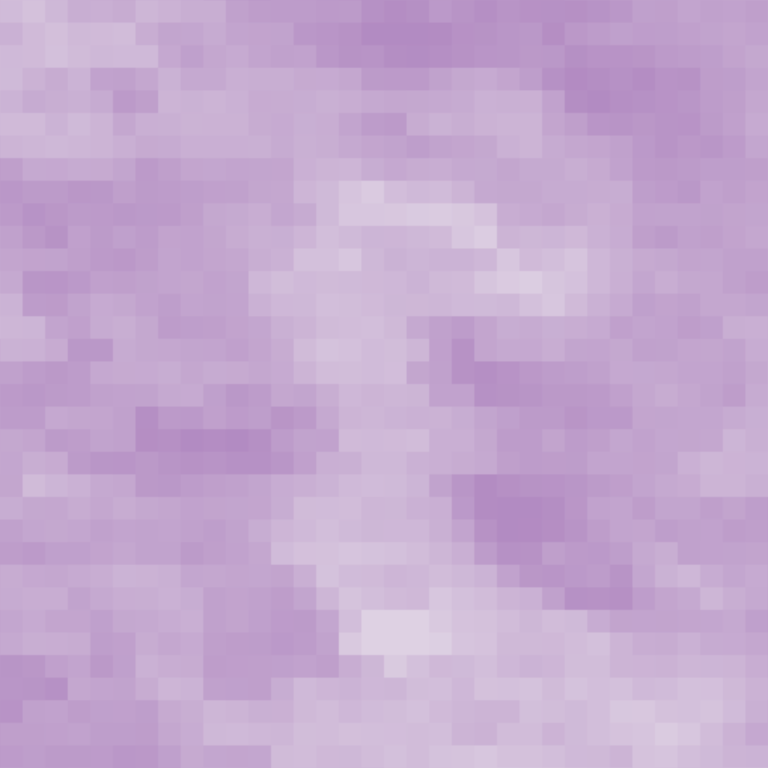
Give the GLSL for this texture, as a WebGL 1 fragment shader.

```glsl
precision highp float;
// Pale violet marbled clouds in square blocks, drifting down to the right.

uniform vec2 u_resolution;

const float BLOCKS = 34.0;      // blocks across the canvas
const float EDGE = 0.05;        // half width of a block edge, in blocks
const float TAU = 6.2831853;
const vec3 DEEP_VIOLET = vec3(0.70, 0.545, 0.76);
const vec3 PALE_LILAC = vec3(0.87, 0.82, 0.89);

float hash(vec2 p, float seed) {
  return fract(sin(dot(p, vec2(127.1, 311.7)) + seed * 17.3) * 43758.545);
}

// Soft cellular noise: random tones blended between jittered points, -0.5 to 0.5.
float patches(vec2 p, float sharpness, float seed) {
  vec2 cell = floor(p);
  float total = 0.0;
  float weightSum = 0.0;
  for (int j = -1; j <= 1; j++) {
    for (int i = -1; i <= 1; i++) {
      vec2 id = cell + vec2(float(i), float(j));
      vec2 jitter = vec2(hash(id, seed), hash(id, seed + 1.0));
      vec2 offset = id + 0.15 + 0.7 * jitter - p;
      float weight = exp(-sharpness * dot(offset, offset));
      total += weight * hash(id, seed + 2.0);
      weightSum += weight;
    }
  }
  return total / weightSum - 0.5;
}

// Broad diagonal bands, bent by layered sines.
float bands(vec2 p, float slope, float period, float crest) {
  float across = p.y + slope * p.x;
  across += 0.04 * sin(9.0 * p.x - 5.0 * p.y + 2.0);
  across += 0.025 * sin(19.0 * p.x + 11.0 * p.y);
  return cos(TAU * (across - crest) / period);
}

vec2 shear(vec2 p, float slope) {
  return vec2(p.x, p.y + slope * p.x);
}

// Tone of one block, 0 deep to 1 pale.
float blockTone(vec2 block) {
  vec2 p = (block + 0.5) / BLOCKS;
  float tone = 0.45 + 0.16 * bands(p, 0.5, 0.59, 0.98);
  tone += 0.56 * patches(shear(p, 0.45) * vec2(5.0, 9.0), 8.0, 3.0);
  tone += 0.36 * patches(shear(p, 0.2) * vec2(11.0, 20.0), 10.0, 8.0);
  tone += 0.10 * (hash(block, 14.0) - 0.5);
  return clamp(tone, 0.0, 1.0);
}

void main() {
  vec2 grid = gl_FragCoord.xy / u_resolution * BLOCKS - 0.5;
  vec2 block = floor(grid);
  vec2 blend = smoothstep(0.5 - EDGE, 0.5 + EDGE, fract(grid));

  // Join the four nearest blocks with narrow smooth edges.
  float lower = mix(blockTone(block), blockTone(block + vec2(1.0, 0.0)), blend.x);
  float upper = mix(blockTone(block + vec2(0.0, 1.0)), blockTone(block + 1.0), blend.x);
  float tone = mix(lower, upper, blend.y);

  gl_FragColor = vec4(mix(DEEP_VIOLET, PALE_LILAC, tone), 1.0);
}
```
